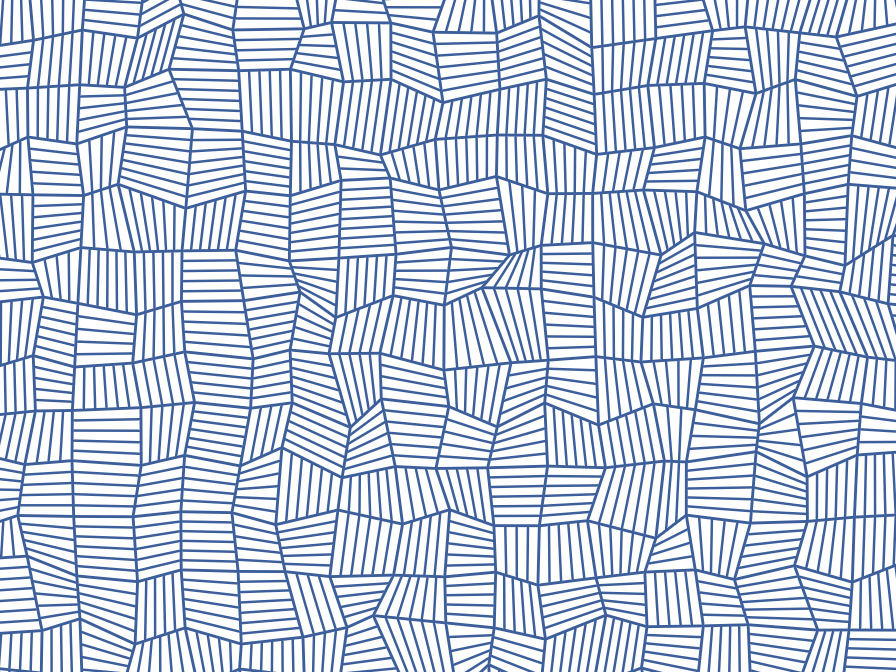
Give the GLSL for this pattern, as a Shadertoy shader.

```glsl
// Irregular mesh of four-sided cells, each hatched with fine blue lines on white.

const vec3  PAPER = vec3(1.0);
const vec3  INK = vec3(0.235, 0.373, 0.607);
const vec2  CELL_SIZE = vec2(0.0765, 0.0808); // in canvas heights
const float HATCH_SPACING = 0.0152;
const float HATCH_WIDTH = 0.0037;
const float EDGE_WIDTH = 0.0043;
const float JITTER_BASE = 0.14;               // common corner shift, in cells
const float JITTER_TAIL = 0.20;               // extra shift for rare corners
const float UPRIGHT_SHARE = 0.58;             // share of cells with upright lines
const vec2  GRID_OFFSET = vec2(40.4, 20.2);
const int   MAX_LINES = 12;

vec2 hash2(vec2 p) {
    vec3 q = fract(p.xyx * vec3(0.1031, 0.1030, 0.0973));
    q += dot(q, q.yzx + 33.33);
    return fract((q.xx + q.yz) * q.zy);
}

// Shifted grid corner, in canvas heights
vec2 corner(vec2 id) {
    vec2 d = 2.0 * hash2(id) - 1.0;
    return (id + d * (JITTER_BASE + JITTER_TAIL * d * d)) * CELL_SIZE;
}

float segmentDistance(vec2 p, vec2 a, vec2 b) {
    vec2 ab = b - a;
    vec2 ap = p - a;
    return length(ap - ab * clamp(dot(ap, ab) / dot(ab, ab), 0.0, 1.0));
}

// Signed distance to the ink of one cell: two edges and its hatching
float cellInk(vec2 p, vec2 id) {
    vec2 a = corner(id);
    vec2 b = corner(id + vec2(1.0, 0.0));
    vec2 c = corner(id + vec2(1.0, 1.0));
    vec2 d = corner(id + vec2(0.0, 1.0));

    float edge = min(segmentDistance(p, a, b), segmentDistance(p, a, d));

    // Rails are the opposite sides that the hatch lines connect
    bool upright = hash2(id + 171.3).x < UPRIGHT_SHARE;
    vec2 startA = a;
    vec2 endA = upright ? b : d;
    vec2 startB = upright ? d : b;
    vec2 endB = c;

    float railLength = 0.5 * (distance(startA, endA) + distance(startB, endB));
    float count = max(3.0, floor(railLength / HATCH_SPACING + 0.5));
    float hatch = 1.0;
    for (int i = 1; i < MAX_LINES; i++) {
        float t = float(i) / count;
        if (t > 0.999) break;
        hatch = min(hatch, segmentDistance(p, mix(startA, endA, t), mix(startB, endB, t)));
    }
    return min(edge - 0.5 * EDGE_WIDTH, hatch - 0.5 * HATCH_WIDTH);
}

void mainImage(out vec4 fragColor, in vec2 fragCoord) {
    float pixel = 1.0 / iResolution.y;
    vec2 p = fragCoord * pixel + GRID_OFFSET * CELL_SIZE;
    vec2 base = floor(p / CELL_SIZE);

    // Nearest ink among the surrounding cells
    float ink = 1.0;
    for (int y = -1; y <= 1; y++)
        for (int x = -1; x <= 1; x++)
            ink = min(ink, cellInk(p, base + vec2(x, y)));

    float coverage = clamp(0.5 - ink / pixel, 0.0, 1.0);
    fragColor = vec4(mix(PAPER, INK, coverage), 1.0);
}
```
